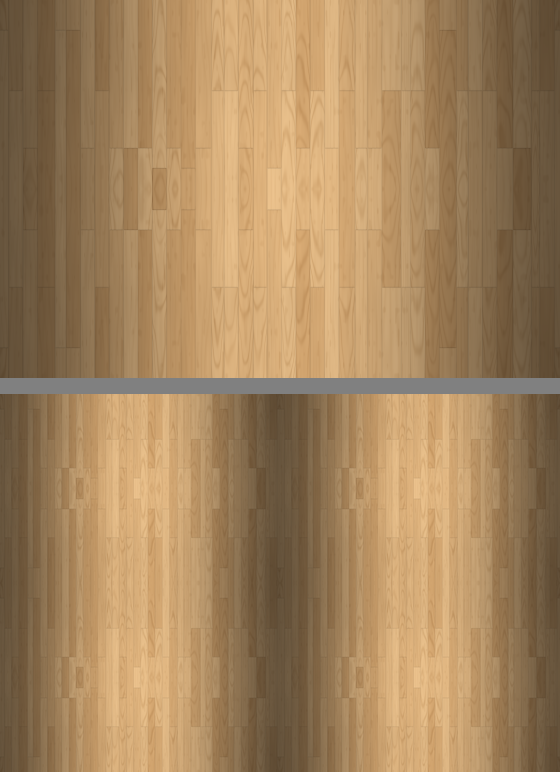
Top, the tile; bottom, the same tile 2 across and 2 down.
This texture is drawn by a WebGL 1 fragment shader. Its source:

```glsl
precision highp float;
// Maple floor of 39 narrow upright boards, lit in the middle and dark at both sides.
// Boards get hashed widths, joints, tones and grain; heights mirror about the
// middle line, so arched grain closes into ovals there and the tile wraps.
uniform vec2 u_resolution;

const float BOARDS = 39.0;
const float HEIGHT_IN_BOARDS = 26.4;
const float TAU = 6.2831853;
const vec3 PALE_WOOD = vec3(0.915, 0.757, 0.552);
const vec3 WARM_WOOD = vec3(0.835, 0.655, 0.442);
const vec3 GRAIN_TINT = vec3(0.80, 0.72, 0.60);

float hash(vec2 p) {
  return fract(sin(dot(p, vec2(12.99, 78.23))) * 4375.85);
}

float noise(vec2 p, float seed) {
  vec2 cell = floor(p);
  vec2 f = fract(p);
  f = f * f * (3.0 - 2.0 * f);
  cell += vec2(seed * 37.0, seed * 11.0);
  float low = mix(hash(cell), hash(cell + vec2(1.0, 0.0)), f.x);
  float high = mix(hash(cell + vec2(0.0, 1.0)), hash(cell + vec2(1.0, 1.0)), f.x);
  return mix(low, high, f.y);
}

// Left edge of a board: a few are shifted to make wide and narrow neighbours
float boardEdge(float index) {
  float wrapped = mod(index, BOARDS);
  float shifted = step(0.75, hash(vec2(wrapped, 3.0)));
  return index + shifted * 0.45 * hash(vec2(wrapped, 5.0));
}

// Distance of the end joint from the middle line, as a share of the height
float jointHeight(float board) {
  float pick = hash(vec2(board, 8.0));
  if (pick < 0.38) return 0.108;
  if (pick < 0.76) return 0.26;
  return pick < 0.88 ? 0.055 : 0.42;
}

// Strength of the dark grain; p is in board widths
float grain(vec2 p, float seed) {
  float across = p.x - mix(0.35, 0.65, seed);
  float warp = noise(p * vec2(2.0, 0.45), seed);
  float arches = 5.0 * across * across + 0.38 * p.y + 1.3 * warp;
  float straight = 3.0 * p.x + 1.6 * noise(p * vec2(1.5, 0.16), seed + 2.0);
  float arched = step(0.5, fract(seed * 7.3));
  float rings = 0.5 + 0.5 * sin(TAU * mix(straight, arches, arched));
  float lines = pow(rings, 4.0) * mix(0.22, 0.55, arched);
  lines *= 0.4 + 0.8 * noise(p * vec2(1.5, 0.3), seed + 4.0);
  float fibres = noise(p * vec2(9.0, 0.5), seed + 6.0);
  float flecks = smoothstep(0.76, 0.95, noise(p * vec2(7.0, 1.3), seed + 8.0));
  return lines + 0.24 * fibres + 0.28 * flecks;
}

vec3 floorColor(vec2 uv, float pixel) {
  // Find the board and its local coordinates
  float x = uv.x * BOARDS - 0.6;
  float index = floor(x);
  index -= 1.0 - step(boardEdge(index), x);
  float left = boardEdge(index);
  float right = boardEdge(index + 1.0);
  float board = mod(index, BOARDS);
  float mirrored = abs(uv.y - 0.5);
  float joint = jointHeight(board);
  float seed = hash(vec2(board, 13.0 + step(joint, mirrored)));

  // Tone and grain
  float tone = hash(vec2(seed * 50.0, 21.0));
  vec3 wood = mix(PALE_WOOD, WARM_WOOD, tone * tone);
  vec2 p = vec2((x - left) / (right - left), mirrored * HEIGHT_IN_BOARDS);
  wood *= mix(vec3(1.0), GRAIN_TINT, 0.6 * grain(p, seed));
  wood *= 0.985 + 0.04 * noise(p * vec2(1.0, 0.25), seed + 10.0);

  // Fine seams along the sides and at the end joints
  float side = min(x - left, right - x);
  float end = abs(mirrored - joint) * HEIGHT_IN_BOARDS;
  float width = 0.04 + pixel;
  float sideSeam = 1.0 - smoothstep(0.0, width, side);
  float endSeam = 1.0 - smoothstep(0.0, width, end);
  float depth = 0.05 + 0.07 * hash(vec2(board, 31.0));
  return wood * (1.0 - max(depth * sideSeam, 0.10 * endSeam));
}

// Light falls off toward both sides and very slightly toward top and bottom
float lighting(vec2 uv) {
  float sideways = smoothstep(0.1, 1.08, abs(2.0 * uv.x - 1.0));
  float upright = 0.985 - 0.015 * cos(TAU * uv.y);
  return (1.0 - 0.56 * sideways) * upright;
}

void main() {
  // Average four samples to smooth the edges
  vec3 color = vec3(0.0);
  float pixel = BOARDS / u_resolution.x;
  for (int i = 0; i < 4; i++) {
    float n = float(i);
    vec2 offset = vec2(mod(n, 2.0), floor(n / 2.0)) * 0.5 - 0.25;
    vec2 uv = (gl_FragCoord.xy + offset) / u_resolution;
    color += 0.25 * floorColor(uv, 0.5 * pixel);
  }
  color *= lighting(gl_FragCoord.xy / u_resolution);
  gl_FragColor = vec4(color, 1.0);
}
```
